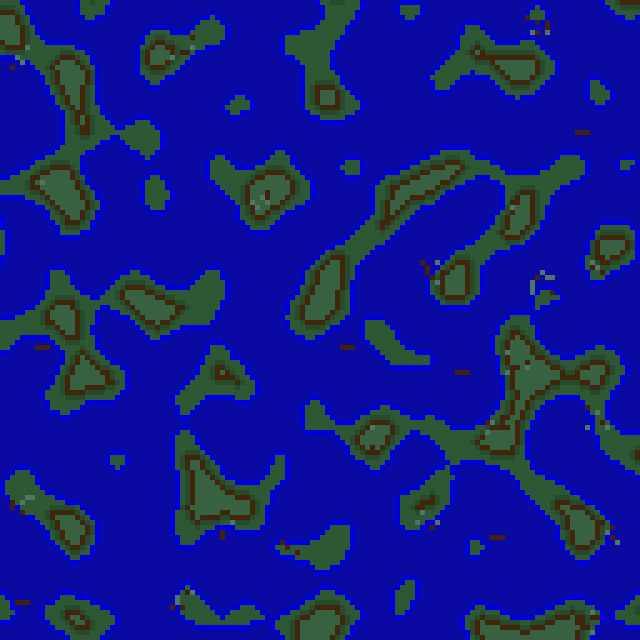
Write a Shadertoy shader that draws this texture.

```glsl
// Blocky island map: blue sea, bright shallows, green land with brown-rimmed plateaus.

const float CELLS = 128.0;     // map cells across the canvas
const float LATTICE = 10.0;    // noise periods across the canvas
const float PATCH = 16.0;      // cells per debris patch
const float SHORE = 0.137;
const float RIM = 0.305;

float hash(vec2 p, uint seed) {
    uvec2 q = uvec2(ivec2(floor(p)) + 4096);
    uint h = q.x * 1597334677u ^ q.y * 3812015801u ^ seed * 2654435769u;
    h = (h ^ (h >> 16)) * 2246822519u;
    h = (h ^ (h >> 13)) * 3266489917u;
    return float((h ^ (h >> 16)) >> 8) / 16777216.0;
}

float slope(vec2 corner, vec2 offset) {
    float angle = 6.2831853 * hash(corner, 7u);
    return dot(vec2(cos(angle), sin(angle)), offset);
}

// Gradient noise, sampled at the centre of a map cell
float height(vec2 cell) {
    vec2 p = (cell + 0.5) * LATTICE / CELLS + 0.37;
    vec2 i = floor(p), f = p - i;
    vec2 w = f * f * f * (f * (f * 6.0 - 15.0) + 10.0);
    vec2 e = vec2(1.0, 0.0);
    return mix(mix(slope(i, f), slope(i + e, f - e), w.x),
               mix(slope(i + e.yx, f - e.yx), slope(i + 1.0, f - 1.0), w.x), w.y);
}

vec3 terrain(vec2 cell) {
    float h = height(cell);
    float west = height(cell - vec2(1, 0)), east = height(cell + vec2(1, 0));
    float south = height(cell - vec2(0, 1)), north = height(cell + vec2(0, 1));
    float lowest = min(min(west, east), min(south, north));
    float highest = max(max(west, east), max(south, north));

    if (h < SHORE) return highest < SHORE ? vec3(0.04, 0.04, 0.64) : vec3(0.0, 0.0, 0.87);
    if (h < RIM) return highest < RIM ? vec3(0.175, 0.345, 0.2) : vec3(0.15, 0.29, 0.17);
    return lowest < RIM ? vec3(0.25, 0.15, 0.04) : vec3(0.22, 0.38, 0.26);
}

// Sparse specks near land and short dashes at sea
vec3 addDebris(vec3 color, vec2 cell) {
    vec3 brown = vec3(0.25, 0.13, 0.06);
    vec2 patchId = floor(cell / PATCH);
    vec2 jitter = floor(3.0 + 10.0 * vec2(hash(patchId, 11u), hash(patchId, 12u)));
    vec2 center = patchId * PATCH + jitter;
    vec2 away = abs(cell - center);
    float pick = hash(patchId, 13u);

    if (height(center) > 0.03) {
        bool speck = pick < 0.5 && max(away.x, away.y) < 2.5 && hash(cell, 14u) < 0.2;
        vec3 pale = vec3(0.31, 0.46, 0.4);
        return speck ? (hash(cell, 15u) < 0.5 ? brown : pale) : color;
    }
    bool dash = pick < 0.2 && away.x < 1.5 && away.y < 0.5;
    return dash ? brown : color;
}

void mainImage(out vec4 fragColor, in vec2 fragCoord) {
    // Four samples per pixel smooth the cell edges at any canvas size
    vec3 sum = vec3(0.0);
    for (int s = 0; s < 4; s++) {
        vec2 shift = vec2(s & 1, s >> 1) * 0.5 - 0.25;
        vec2 cell = floor((fragCoord + shift) / iResolution.y * CELLS);
        sum += addDebris(terrain(cell), cell);
    }
    fragColor = vec4(sum / 4.0, 1.0);
}
```
